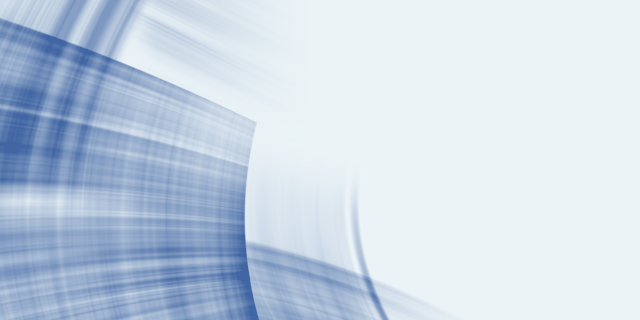
This background is drawn by a Shadertoy shader. Its source:

```glsl
// Translucent blue woven sheets with curved threads sweeping across pale paper.

const vec3 PAPER = vec3(0.92, 0.952, 0.966);
const vec3 INK = vec3(0.22, 0.37, 0.62);
const float EDGE_SOFT = 0.003;

// Curved sides: x = side + bend * (y - waist)^2, stored as (side, bend, waist)
const vec3 MAIN_SIDE = vec3(0.765, 0.43, 0.32);
const vec3 STRIP_SIDE = vec3(0.27, 0.37, 0.25);
const vec3 PALE_SIDE = vec3(1.12, 0.75, 0.36);

const float MAIN_TOP = 0.943;
const float FAN_SLOPE = 0.24;
const float FAN_SPREAD = 0.6;
const float FAN_SAG = 0.1;

float hash(vec2 p) {
    p = fract(p * vec2(0.1031, 0.1137));
    p += dot(p, p.yx + 33.33);
    return fract((p.x + p.y) * p.x * 7.31);
}

float noise(vec2 p) {
    vec2 i = floor(p), f = fract(p);
    f = f * f * (3.0 - 2.0 * f);
    return mix(mix(hash(i), hash(i + vec2(1, 0)), f.x),
               mix(hash(i + vec2(0, 1)), hash(i + vec2(1, 1)), f.x), f.y);
}

// Fine lines across one axis, slowly changing along the other; centred on zero
float threads(float across, float along, float seed) {
    float sum = 0.0, weight = 0.4, frequency = 16.0;
    for (int i = 0; i < 4; i++) {
        sum += weight * (noise(vec2(across * frequency + seed, along * 2.0 + seed)) - 0.5);
        weight *= 0.8;
        frequency *= 2.1;
    }
    return sum;
}

float band(float x, float centre, float width) {
    float t = (x - centre) / width;
    return exp(-t * t);
}

float below(float x, float edge, float soft) {
    return 1.0 - smoothstep(edge - soft, edge + soft, x);
}

// Horizontal position once the curve of a side is straightened
float straighten(vec2 p, vec3 side) {
    float dy = p.y - side.z;
    return p.x - side.y * dy * dy;
}

// Upright strip at the upper left
float stripInk(vec2 p) {
    float u = straighten(p, STRIP_SIDE);
    float ink = 0.29 + 0.55 * threads(u, p.y, 7.0);
    ink += 0.28 * band(u, 0.03, 0.035) + 0.3 * band(u, 0.15, 0.025);
    ink += 0.2 * band(u, 0.22, 0.012) - 0.18 * band(u, 0.09, 0.018);
    ink *= 1.0 - 0.6 * below(p.x - 0.6 * (p.y - 0.9), 0.06, 0.12) * smoothstep(0.85, 1.0, p.y);
    return max(ink, 0.0) * below(u, STRIP_SIDE.x - 0.025, 0.03) * smoothstep(0.3, 0.62, p.y);
}

// Large sheet: fanned threads crossed by upright ones; returns (ink, coverage)
vec2 mainSheet(vec2 p) {
    float v = (p.y - FAN_SLOPE * p.x + FAN_SAG * p.x * p.x) / max(1.0 - FAN_SPREAD * p.x, 0.2);
    float u = straighten(p, MAIN_SIDE);
    float cover = below(v, MAIN_TOP, EDGE_SOFT * 1.5) * below(u, MAIN_SIDE.x, EDGE_SOFT);

    float ink = 0.41 + 0.5 * threads(v, p.x, 3.0) + 0.36 * threads(u, p.y, 19.0);
    // Broad and narrow bands along the fan
    ink += 0.2 * band(v, 0.5, 0.07) + 0.24 * band(v, 0.245, 0.03);
    ink += 0.16 * band(v, 0.14, 0.03) + 0.16 * band(v, 0.03, 0.04);
    ink -= 0.25 * band(v, 0.36, 0.06) * below(p.x, 0.5, 0.3);
    ink -= 0.25 * band(v, 0.667, 0.008) + 0.1 * band(v, 0.8, 0.05);
    ink += 0.18 * band(v, MAIN_TOP - 0.006, 0.012) + 0.16 * band(v, 0.89, 0.012);
    // Upright folds and the shaded side
    ink += 0.12 * band(u, 0.52, 0.025) + 0.1 * band(u, 0.69, 0.012);
    float low = below(p.y, 0.33, 0.3);
    ink += (0.1 + 0.35 * low) * smoothstep(0.69, 0.77, u);
    ink += 0.1 * low * smoothstep(0.35, 0.6, u);
    // Upper right corner melts into the paper
    ink *= 1.0 - 0.72 * smoothstep(0.3, 0.8, p.x) * smoothstep(0.25, 0.65, p.y);
    return vec2(max(ink, 0.04), cover);
}

// Faint slanted rays above the large sheet
float rayInk(vec2 p) {
    float w = p.y + 0.5 * p.x;
    float ink = 0.15 + 0.4 * threads(w, p.x, 41.0);
    float fade = below(p.x, 0.75, 0.24) * smoothstep(0.96, 1.18, w) * smoothstep(0.38, 0.5, p.x);
    return max(ink, 0.0) * fade;
}

// Pale sheet on the right with the ribbon passing beneath it
float rightInk(vec2 p) {
    float u = straighten(p, PALE_SIDE);
    float low = below(p.y, 0.2, 0.3);
    float pale = 0.08 + 0.12 * low + 0.25 * threads(u, p.y, 53.0) * (0.3 + low);
    pale += (0.06 + 0.4 * low) * band(u, 1.108, 0.01) - 0.12 * band(u, 1.086, 0.008);
    pale *= below(u, PALE_SIDE.x, 0.006) * below(p.y + 0.29 * (p.x - 0.83), 0.48, 0.1);

    float dx = p.x - 0.78;
    float w = p.y - 0.245 + 0.2 * dx + 0.23 * dx * dx;
    float ribbon = 0.24 + 0.6 * threads(w, p.x, 67.0);
    ribbon += 0.2 * band(w, -0.018, 0.009) + 0.16 * band(w, -0.06, 0.012);
    ribbon *= below(w, 0.0, 0.007) * mix(0.6, 1.0, below(u, PALE_SIDE.x, 0.01));
    ribbon *= below(p.x, 1.33, 0.25);
    return max(pale, 0.0) + max(ribbon, 0.0);
}

void mainImage(out vec4 fragColor, in vec2 fragCoord) {
    vec2 p = fragCoord / iResolution.xy * vec2(2.0, 1.0);
    vec2 sheet = mainSheet(p);
    float strip = stripInk(p);
    float behind = strip + rayInk(p) + rightInk(p) * smoothstep(0.7, 0.8, p.x);
    float ink = mix(behind, sheet.x + 0.6 * strip, sheet.y);
    fragColor = vec4(mix(PAPER, INK, clamp(ink, 0.0, 0.95)), 1.0);
}
```
